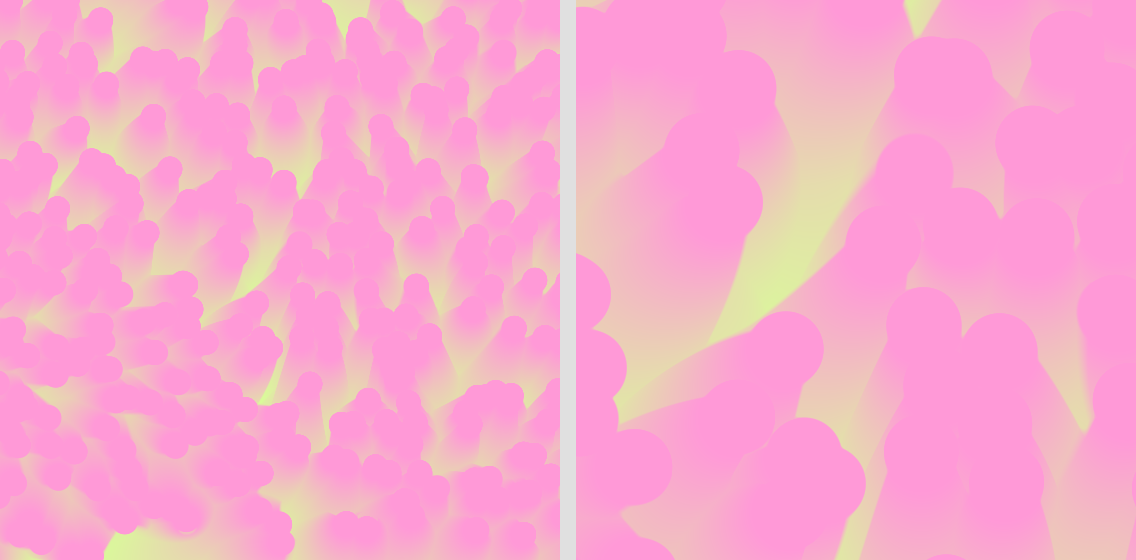
Left, the full canvas; right, a detail of the centre.
Write a three.js fragment shader that draws this pattern.

```glsl
// Pink round-headed particles on a turning flow, with widening trails that fade to lime.
varying vec2 vUv;

const float CELLS = 21.0;
const float HEAD_RADIUS = 0.0232;
const float EDGE = 0.0012;
const float MAX_AGE = 2.2;

vec3 hash3(vec2 p) {
  vec3 q = fract(vec3(p.xyx) * vec3(0.1031, 0.1030, 0.0973) + 0.37);
  q += dot(q, q.yxz + 33.33);
  return fract((q.xxy + q.yzz) * q.zyx);
}

// Heading turns from downward at lower left, through rightward, to upward.
float flowAngle(vec2 p) {
  float left = mix(-80.0, 68.0, smoothstep(-0.05, 0.75, p.y));
  float right = 98.0 - 40.0 * smoothstep(0.65, 1.0, p.x);
  right -= 22.0 * (1.0 - smoothstep(0.05, 0.35, p.y));
  return radians(mix(left, right, smoothstep(0.33, 0.62, p.x)));
}

// Chance that a cell holds a particle: small clumps, crowded left, thin spots.
float density(vec2 p) {
  float d = 0.68 + 0.25 * sin(27.0 * p.x + 3.0 * sin(9.0 * p.y)) * sin(29.0 * p.y - 8.0 * p.x);
  d += 0.4 * (1.0 - smoothstep(0.03, 0.1, p.x));
  d -= 1.0 - smoothstep(0.03, 0.08, length(p - vec2(0.25, 0.97)));
  d -= 0.5 * (1.0 - smoothstep(0.03, 0.08, length(p - vec2(0.6, 0.07))));
  float floorGap = 0.1 * (1.0 - smoothstep(0.1, 0.2, p.x));
  return d * smoothstep(0.0, 0.07, p.y + floorGap);
}

// Adds one particle: its trail is a disc that grows while sliding backwards.
// Solves for the youngest disc that covers the point.
float addParticle(float age, vec2 q, vec2 dir, float len, float growth, float bend) {
  float head = 1.0 - smoothstep(-EDGE, EDGE, length(q) - HEAD_RADIUS);
  float behind = min(dot(q, dir), 0.0);
  q += vec2(-dir.y, dir.x) * bend * behind * behind;
  float a = len * len - growth * growth;
  float b = dot(q, dir) * len - HEAD_RADIUS * growth;
  float c = max(dot(q, q) - HEAD_RADIUS * HEAD_RADIUS, 0.0);
  float disc = b * b - a * c;
  float root = sqrt(max(disc, 0.0)) - b;
  if (disc > 0.0 && root > 0.00001) {
    float cover = clamp(disc / (12.0 * len * len * HEAD_RADIUS * EDGE), 0.0, 1.0);
    age = mix(age, min(age, c / root), cover);
  }
  return mix(age, 0.0, head);
}

void main() {
  vec2 base = floor(vUv * CELLS);
  float age = MAX_AGE;

  // Scatter one jittered particle per nearby cell
  for (int j = -6; j <= 6; j++) {
    for (int i = -6; i <= 6; i++) {
      vec2 cell = base + vec2(float(i), float(j));
      if (cell.x < -1.0 || cell.y < 0.0) continue;
      vec3 place = hash3(cell + 11.0);
      vec3 shape = hash3(cell + 71.0);
      vec2 head = (cell + 0.5 + (place.xy - 0.5) * 1.9) / CELLS;
      if (place.z > density(head)) continue;
      float angle = flowAngle(head) + 0.5 * (shape.x - 0.5);
      float len = 0.055 + 0.07 * shape.y;
      float growth = 0.025 + 0.02 * shape.z;
      // Trails near the floor swell into round blobs
      growth += 0.04 * (1.0 - smoothstep(0.05, 0.25, head.y));
      float bend = 5.0 * (fract(shape.x * 7.0) - 0.5);
      age = addParticle(age, vUv - head, vec2(cos(angle), sin(angle)), len, growth, bend);
    }
  }

  // Fade gently off the head, then slowly along the old tail
  float fade = (1.0 - exp(-1.15 * age)) / (1.0 - exp(-1.15 * MAX_AGE));
  fade = pow(fade, 1.15);
  vec3 pink = vec3(1.0, 0.6, 0.845);
  vec3 lime = vec3(0.845, 1.0, 0.59);
  gl_FragColor = vec4(mix(pink, lime, fade), 1.0);
}
```
